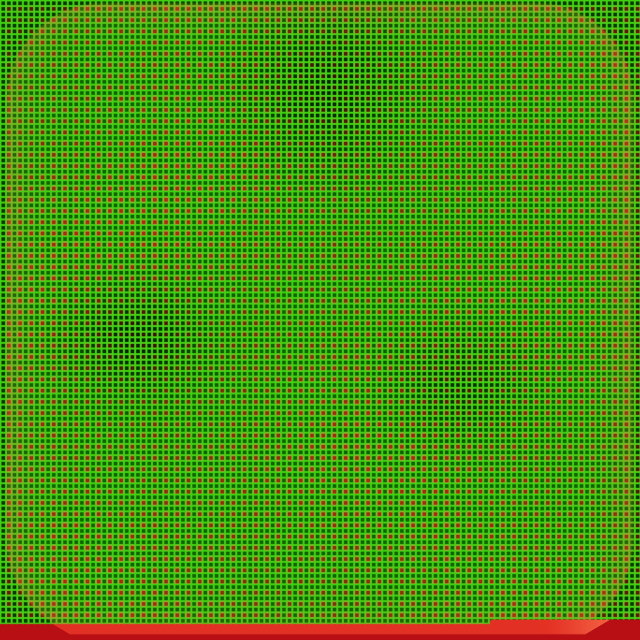
Reproduce this pattern procedurally as a WebGL 2 fragment shader.

```glsl
#version 300 es
precision highp float;

uniform vec2 u_resolution;
out vec4 outColor;

// Dot grid, in cells
const float CELLS = 114.0;
const float GRID_SHIFT = 0.08;
const float DOT_HALF = 0.32;
const float DOT_ROUND = 0.12;
const float DOT_BLUR = 0.14;
const vec2 HALO_RANGE = vec2(0.48, 0.82);

// Panel and bottom strip, in canvas units
const vec2 PANEL_HALF = vec2(0.489, 0.495);
const float PANEL_RADIUS = 0.15;
const float GLOW_DEPTH = 0.022;
const float STRIP_TOP_LEFT = 0.025;
const float STRIP_TOP_RIGHT = 0.032;
const float STRIP_STEP_X = 0.766;
const float LIP_BOTTOM = 0.009;
const vec2 LIP_ENDS = vec2(0.112, 0.942);
const float LIP_SLOPE = 1.7;

const vec3 LINE_GREEN = vec3(0.25, 0.81, 0.07);
const vec3 HALO_OLIVE = vec3(0.56, 0.67, 0.20);
const vec3 GLOW_ORANGE = vec3(0.72, 0.58, 0.20);
const vec3 DOT_GREEN = vec3(0.06, 0.39, 0.00);
const vec3 DOT_BROWN = vec3(0.42, 0.20, 0.00);
const vec3 DOT_RED = vec3(0.70, 0.17, 0.04);
const vec3 STRIP_RED = vec3(0.72, 0.06, 0.08);
const vec3 LIP_RED = vec3(0.89, 0.19, 0.14);
const vec3 LIP_LIGHT = vec3(0.95, 0.36, 0.25);

float roundedBox(vec2 p, vec2 halfSize, float radius) {
    vec2 q = abs(p) - halfSize + radius;
    return length(max(q, 0.0)) + min(max(q.x, q.y), 0.0) - radius;
}

float softSpot(vec2 uv, vec2 center, vec2 size) {
    vec2 q = (uv - center) / size;
    return exp(-dot(q, q));
}

// Broad drift of warmth across the panel
float warmth(vec2 uv) {
    float waves = sin(uv.x * 9.0 + 2.0 * sin(uv.y * 5.0))
                + 0.6 * sin(uv.y * 13.0 - uv.x * 6.0 + 1.0);
    return clamp(0.55 + 0.22 * waves, 0.0, 1.0);
}

// Dim patches where the dots sink towards black
float shade(vec2 uv) {
    float spots = softSpot(uv, vec2(0.51, 0.86), vec2(0.12, 0.11))
                + softSpot(uv, vec2(0.21, 0.47), vec2(0.10, 0.08))
                + 0.8 * softSpot(uv, vec2(0.72, 0.40), vec2(0.10, 0.08));
    return clamp(spots, 0.0, 1.0);
}

vec3 dotGrid(vec2 uv, float cellPixel) {
    vec2 p = vec2(uv.x, 1.0 - uv.y) * CELLS - GRID_SHIFT;
    vec2 cell = mod(floor(p), 2.0);
    float isRed = cell.x * cell.y;
    float warm = warmth(uv);
    float dim = shade(uv);

    // Glow inside the panel rim, dimmer dots beyond it
    float rim = roundedBox(uv - 0.5, PANEL_HALF, PANEL_RADIUS);
    float inside = 1.0 - smoothstep(-0.003, 0.003, rim);
    float glow = inside * exp(min(rim, 0.0) / GLOW_DEPTH);
    float outside = 1.0 - inside;
    dim = max(dim, 0.65 * outside);

    // Olive bleed around each red dot
    float redDistance = length(mod(p, 2.0) - 1.5);
    float halo = 1.0 - smoothstep(HALO_RANGE.x, HALO_RANGE.y, redDistance);
    halo *= (0.65 + 0.5 * warm) * (1.0 - 0.75 * dim);
    vec3 line = mix(LINE_GREEN, HALO_OLIVE, clamp(halo, 0.0, 1.0));
    line = mix(line, GLOW_ORANGE, 0.6 * glow);

    vec3 redDot = mix(DOT_BROWN, DOT_RED, clamp(warm + 0.5 * glow, 0.0, 1.0));
    vec3 ink = mix(DOT_GREEN, redDot, isRed);
    ink = mix(ink, GLOW_ORANGE * 0.75, 0.3 * glow) * (1.0 - 0.65 * dim);

    float edge = roundedBox(fract(p) - 0.5, vec2(DOT_HALF), DOT_ROUND);
    float blur = max(DOT_BLUR, 0.7 * cellPixel);
    return mix(line, ink, 1.0 - smoothstep(-blur, blur, edge));
}

// Dark strip with a brighter bevelled lip
vec3 bottomStrip(vec2 uv, float pixel) {
    float inset = LIP_SLOPE * (STRIP_TOP_LEFT - uv.y);
    float ends = min(uv.x - LIP_ENDS.x, LIP_ENDS.y - uv.x) - inset
               + 0.03 * step(uv.x, 0.5);
    float lip = smoothstep(-pixel, pixel, min(ends, uv.y - LIP_BOTTOM));
    vec3 lipColor = mix(LIP_RED, LIP_LIGHT, smoothstep(0.84, 0.96, uv.x));
    return mix(STRIP_RED, lipColor, lip);
}

void main() {
    vec2 uv = gl_FragCoord.xy / u_resolution;
    float pixel = 1.0 / min(u_resolution.x, u_resolution.y);
    float stepMask = smoothstep(-pixel, pixel, uv.x - STRIP_STEP_X);
    float stripTop = mix(STRIP_TOP_LEFT, STRIP_TOP_RIGHT, stepMask);
    float gridMask = smoothstep(-pixel, pixel, uv.y - stripTop);
    vec3 color = mix(bottomStrip(uv, pixel), dotGrid(uv, CELLS * pixel), gridMask);
    outColor = vec4(color, 1.0);
}
```
